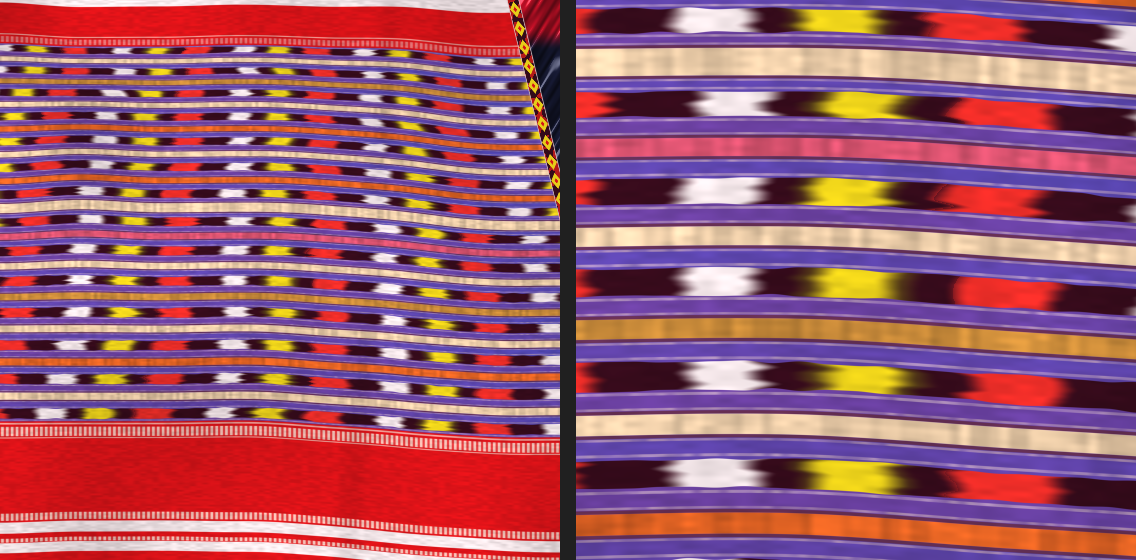
Left, the full canvas; right, a detail of the centre.
Give the GLSL for this pattern, as a WebGL 1 fragment shader.

```glsl
precision highp float;
uniform vec2 u_resolution;

#define LAST_ROW 13.0
#define FIRST_ROW 0.0885
#define ROW_GAP 0.0363
#define ROW_GROWTH 0.001035
#define IKAT_PERIOD 0.216
#define IKAT_GROWTH 0.0066
#define DARK_HALF 0.145
#define STRIPE_HALF 0.105
#define TICKS 115.0
#define THREADS 300.0
#define RIPPLE 0.009
#define SAG 0.033

const vec3 RED = vec3(0.83, 0.07, 0.09);
const vec3 PURPLE = vec3(0.40, 0.24, 0.60);
const vec3 BLUE = vec3(0.31, 0.27, 0.68);
const vec3 DARK = vec3(0.20, 0.04, 0.10);
const vec3 WHITE = vec3(0.92, 0.87, 0.88);
const vec3 CREAM = vec3(0.91, 0.79, 0.65);
const vec3 GOLD = vec3(0.77, 0.53, 0.22);
const vec3 ORANGE = vec3(0.89, 0.39, 0.14);
const vec3 PINK = vec3(0.84, 0.32, 0.43);
const vec3 YELLOW = vec3(0.90, 0.80, 0.10);

float hash(vec2 p) {
  vec3 q = fract(vec3(p.xyx) * 0.1031);
  q += dot(q, q.yzx + 33.33);
  return fract((q.x + q.y) * q.z);
}

float noise(vec2 p) {
  vec2 i = floor(p), f = fract(p);
  f = f * f * (3.0 - 2.0 * f);
  return mix(mix(hash(i), hash(i + vec2(1, 0)), f.x),
             mix(hash(i + vec2(0, 1)), hash(i + vec2(1, 1)), f.x), f.y);
}

float band(float x, float lo, float hi, float aa) {
  return smoothstep(lo - aa, lo + aa, x) * (1.0 - smoothstep(hi - aa, hi + aa, x));
}

// Feathered dyed patch repeating once per unit of phase
float patchMask(float phase, float centre, float halfWidth) {
  float d = abs(fract(phase - centre + 0.5) - 0.5);
  return 1.0 - smoothstep(halfWidth - 0.03, halfWidth + 0.035, d);
}

vec3 ikat(float row, float u, float v) {
  float period = IKAT_PERIOD + IKAT_GROWTH * row;
  float start = 0.215 - 0.0083 * row + 0.04 * (hash(vec2(row, 7.0)) - 0.5);
  float phase = (u - start) / period;
  phase += 0.05 * (noise(vec2(u * 9.0, v * THREADS)) - 0.5);
  float wide = 0.015 * (noise(vec2(floor(phase + 0.5), row * 3.0)) - 0.5);
  vec3 c = mix(DARK, vec3(0.36, 0.29, 0.08), 0.8 * patchMask(phase, 0.29, 0.11));
  c = mix(c, WHITE, patchMask(phase, 0.0, 0.077 + wide));
  c = mix(c, YELLOW, patchMask(phase, 0.29, 0.073 + wide));
  return mix(c, vec3(0.89, 0.17, 0.15), patchMask(phase, 0.61, 0.10 + wide));
}

// Cream on even gaps, a cycle of warm colours on odd ones
vec3 stripeColour(float gap) {
  if (mod(gap, 2.0) < 0.5) return CREAM;
  float n = mod(gap, 8.0);
  return n < 2.0 ? GOLD : (n < 6.0 ? ORANGE : PINK);
}

vec3 stripes(float k, float u, float v, float aa) {
  float row = floor(k + 0.5), gap = floor(k);
  float d = abs(k - row), toStripe = 0.5 - d;
  float stitch = 0.35 + 0.5 * noise(vec2(u * 190.0, row * 5.0 + d * 9.0));
  float bluish = 0.55 * step(k, row) + 0.45 * smoothstep(0.4, 1.0, u);
  bluish *= 0.45 + 0.8 * noise(vec2(u * 5.0, k * 2.0));
  vec3 c = mix(PURPLE, BLUE, clamp(bluish, 0.0, 1.0));
  // Thin stitched lines beside the rows and stripes
  c = mix(c, vec3(0.73, 0.62, 0.73), stitch * band(d, 0.17, 0.20, aa));
  float seam = 1.0 - step(0.5, abs(gap - 6.0));
  float w = STRIPE_HALF + 0.06 * seam;
  c = mix(c, vec3(0.38, 0.16, 0.24), 0.8 * band(toStripe, w, w + 0.035, aa));
  c = mix(c, vec3(0.70, 0.58, 0.68), stitch * band(toStripe, w + 0.04, w + 0.065, aa));
  float rib = 0.86 + 0.2 * noise(vec2(u * 170.0, gap * 3.0));
  c = mix(c, stripeColour(gap) * rib, 1.0 - smoothstep(w - aa, w + aa, toStripe));
  float dark = DARK_HALF + 0.03 * (noise(vec2(u * 60.0, row * 4.0)) - 0.5);
  return mix(c, ikat(row, u, v), 1.0 - smoothstep(dark - aa, dark + aa, d));
}

vec3 borders(float u, float v, float px) {
  float tick = abs(fract(u * TICKS) - 0.5);
  tick = 1.0 - 0.75 * smoothstep(0.27 - px * TICKS, 0.27 + px * TICKS, tick);
  float plain = band(v, -0.1, 0.009, px) + band(v, 0.931, 0.951, px) + band(v, 0.968, 0.986, px);
  float ticked = band(v, 0.759, 0.776, px) + band(v, 0.915, 0.928, px) + band(v, 0.960, 0.967, px);
  float lines = band(v, 0.063, 0.065, px) + band(v, 0.752, 0.755, px) + band(v, 0.778, 0.780, px);
  vec3 c = mix(RED, vec3(0.87, 0.52, 0.52), 0.8 * tick * band(v, 0.068, 0.078, px));
  c = mix(c, vec3(0.91, 0.72, 0.68), clamp(0.8 * lines + ticked * tick, 0.0, 1.0));
  return mix(c, WHITE, clamp(plain, 0.0, 1.0));
}

// Beaded edging with loose fringe outside it
vec3 edging(vec3 cloth, float u, float v, float px) {
  float e = u - 0.905 - 0.24 * v;
  float strand = noise(vec2((u + v * 0.6) * 150.0, v * 18.0));
  vec3 fringe = mix(vec3(0.60, 0.05, 0.12), vec3(0.07, 0.08, 0.16), smoothstep(0.05, 0.09, v));
  fringe = fringe * (0.5 + strand) + 0.35 * smoothstep(0.75, 0.95, strand);
  vec2 q = vec2(e / 0.022, fract(v / 0.034)) - 0.5;
  float aa = px / 0.03, diamond = abs(q.x) + abs(q.y);
  vec3 bead = mix(vec3(0.70, 0.10, 0.10), DARK, step(0.5, noise(vec2(u, v) * 140.0)));
  bead = mix(bead, YELLOW, 1.0 - smoothstep(0.42 - aa, 0.42 + aa, diamond));
  bead = mix(bead, RED, 1.0 - smoothstep(0.14 - aa, 0.14 + aa, diamond));
  bead = mix(bead, WHITE, 0.8 * smoothstep(0.40, 0.47, abs(q.x)));
  vec3 c = mix(cloth, bead, smoothstep(-px, px, e));
  return mix(c, fringe, smoothstep(0.022 - px, 0.022 + px, e));
}

void main() {
  vec2 p = gl_FragCoord.xy / u_resolution;
  float u = p.x, down = 1.0 - p.y, px = 0.75 / u_resolution.y;
  // Cloth sags to the right and ripples gently
  float v = down - SAG * mix(0.35, 1.0, smoothstep(0.0, 0.25, down)) * smoothstep(0.45, 0.95, u);
  v -= RIPPLE * (noise(vec2(u * 7.0, down * 3.0)) - 0.5);
  // Rows widen toward the bottom, so row position inverts a quadratic
  float disc = ROW_GAP * ROW_GAP + 4.0 * ROW_GROWTH * (v - FIRST_ROW);
  float slope = sqrt(max(disc, 0.0001));
  float k = (slope - ROW_GAP) / (2.0 * ROW_GROWTH);
  float aa = px / slope;
  vec3 c = mix(borders(u, v, px), stripes(k, u, v, aa), band(k, -0.22, LAST_ROW + 0.22, aa));
  // Thread grain, uneven dye and soft creases
  c *= 0.93 + 0.14 * noise(vec2(u * 90.0, v * THREADS));
  c *= 0.90 + 0.20 * noise(vec2(u * 6.0, down * 4.0));
  c *= 1.0 - 0.14 * band(u + 0.08 * down, 0.69, 0.71, 0.03);
  gl_FragColor = vec4(edging(c, u, down, px), 1.0);
}
```
